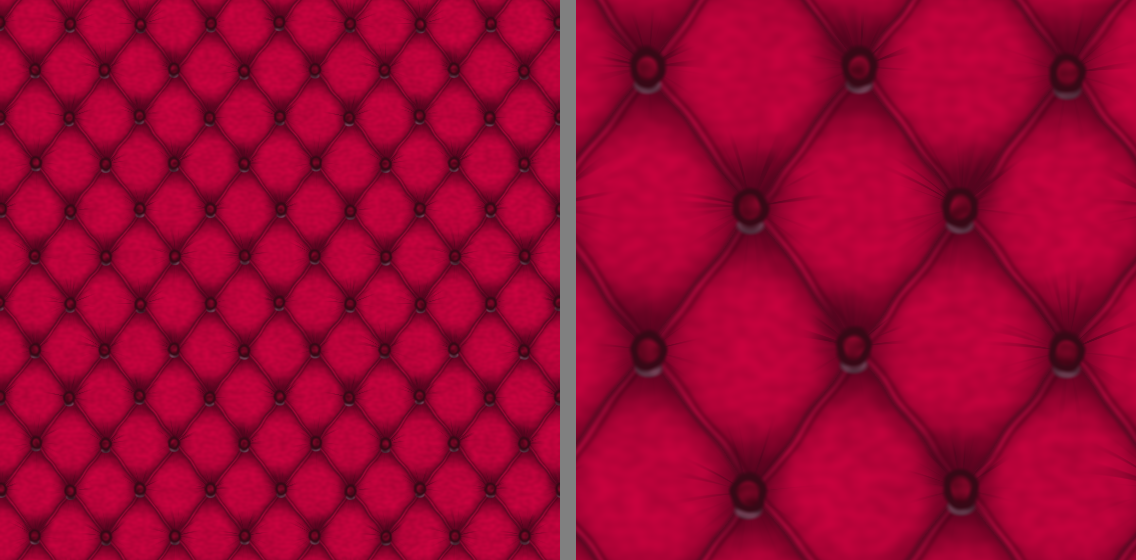
Left, the full canvas; right, a detail of the centre.
Reproduce this pattern procedurally as a WebGL 2 fragment shader.

```glsl
#version 300 es
precision highp float;
// Deep-buttoned crimson leather: 8 x 6 staggered diamonds with tucked buttons.
// Diagonal fract() seams bound rounded pads; a loop over the two button lattices
// adds hashed smudges, radial creases and buttons. Wrapped noise gives the grain.
uniform vec2 u_resolution;
out vec4 fragColor;

vec2 hash2(vec2 p) {
    vec3 v = fract(p.xyx * vec3(0.1031, 0.1030, 0.0973));
    v += dot(v, v.yzx + 33.33);
    return fract((v.xx + v.yz) * v.zy);
}

// Gradient noise that wraps after a whole number of cells
float noise(vec2 p, vec2 period) {
    vec2 cell = floor(p), f = fract(p);
    vec2 w = f * f * f * (f * (f * 6.0 - 15.0) + 10.0);
    float corner[4];
    for (int i = 0; i < 4; i++) {
        vec2 o = vec2(i & 1, i >> 1);
        float angle = 6.2832 * hash2(mod(cell + o, period) + 7.0).x;
        corner[i] = dot(vec2(cos(angle), sin(angle)), f - o);
    }
    return mix(mix(corner[0], corner[1], w.x), mix(corner[2], corner[3], w.x), w.y);
}

float bump(float x, float width) {
    return exp(-x * x / (width * width));
}

void main() {
    vec2 uv = gl_FragCoord.xy / u_resolution;
    vec2 q = uv * vec2(8.0, 6.0) + vec2(0.0, 0.25);
    vec2 toSpacing = vec2(1.0, 4.0 / 3.0);   // equal units: one column spacing
    float pixel = 8.0 / min(u_resolution.x, u_resolution.y);

    // Leather grain and slow mottling
    float grain = noise(uv * vec2(96.0, 132.0), vec2(96.0, 132.0));
    float mottle = noise(uv * vec2(28.0, 36.0), vec2(28.0, 36.0));

    // Diamond coordinates: seams lie where either diagonal is whole
    vec2 diagonal = vec2(q.x + q.y, q.x - q.y) + 0.03 * mottle;
    vec2 inDiamond = fract(diagonal) - 0.5;
    vec2 pad = 0.5 * vec2(inDiamond.x + inDiamond.y, inDiamond.x - inDiamond.y);
    pad *= 2.0 * toSpacing * 0.5;

    // Rounded pad, bright in the middle and sinking toward its corners
    float sink = smoothstep(0.25, 0.6, length(pad) + 0.06 * mottle);
    vec3 color = mix(vec3(0.735, 0.008, 0.228), vec3(0.45, 0.008, 0.145), sink);
    color *= 1.0 + 0.10 * grain + 0.08 * mottle;

    // Seams: soft valley, fine groove and a faint fold beside it
    vec2 across = (fract(diagonal + 0.5) - 0.5) / 1.25;
    for (int i = 0; i < 2; i++) {
        float s = across[i];
        color *= 1.0 - 0.14 * bump(s, 0.07);
        color = mix(color, vec3(0.34, 0.035, 0.13), 0.65 * bump(s, 0.014));
        color *= 1.0 - 0.16 * bump(s - 0.042, 0.012);
        color += vec3(0.06, 0.02, 0.035) * bump(s - 0.022, 0.011);
    }

    // Nearest button of each staggered lattice
    for (int k = 0; k < 2; k++) {
        float shift = 0.5 * float(k);
        vec2 button = floor(q + 0.5 - shift) + shift;
        vec2 id = mod(button, vec2(4.0, 3.0));   // wear recurs every 4 x 3
        vec2 rnd = hash2(id * 2.0 + 11.0), wear = hash2(id * 2.0 + 41.0);
        vec2 d = (q - button) * toSpacing - (rnd - 0.5) * 0.035;
        float r = length(d);
        vec2 dir = d / max(r, 0.001);

        // Dark smudge leaning out above the button
        vec2 smudge = (d - vec2(0.12 * (wear.x - 0.5), 0.13)) / vec2(0.13, 0.15);
        float ragged = 1.0 + 0.9 * noise(dir * 6.0 + rnd * 30.0, vec2(64.0));
        float dark = (0.2 + 0.4 * wear.y) * ragged * exp(-dot(smudge, smudge));

        // Radial creases, strongest upward and to the sides
        float fan = noise(dir * 8.0 + rnd * 40.0 + 1.5 * r + 10.0, vec2(64.0));
        float reach = smoothstep(0.04, 0.1, r) * (1.0 - smoothstep(0.1, 0.27 + 0.2 * wear.x, r));
        float upward = 0.25 + 0.75 * smoothstep(-0.4, 0.5, dir.y);
        dark += 0.5 * smoothstep(0.12, 0.42, fan) * reach * upward;
        dark += 0.35 * bump(r, 0.16);
        color = mix(color, vec3(0.32, 0.015, 0.115), clamp(dark, 0.0, 0.85));

        // Grey glint under the button, then its rim and sunken red face
        float glint = length((d + vec2(0.0, 0.085)) / vec2(0.07, 0.045));
        color = mix(color, vec3(0.35, 0.21, 0.27) * (1.0 + 0.6 * grain),
                    0.9 * (1.0 - smoothstep(0.65, 1.15, glint)));
        float e = length(d * vec2(1.0, 0.88)) + 0.012 * grain;
        float soft = 0.012 + 0.5 * pixel;
        color = mix(color, vec3(0.22, 0.03, 0.085), 1.0 - smoothstep(0.085 - soft, 0.085 + soft, e));
        vec3 face = vec3(0.42, 0.02, 0.13) * (1.0 + 0.5 * grain + 2.0 * d.y);
        color = mix(color, face, 1.0 - smoothstep(0.05 - soft, 0.05 + soft, e));
    }

    fragColor = vec4(clamp(color, 0.0, 1.0), 1.0);
}
```
